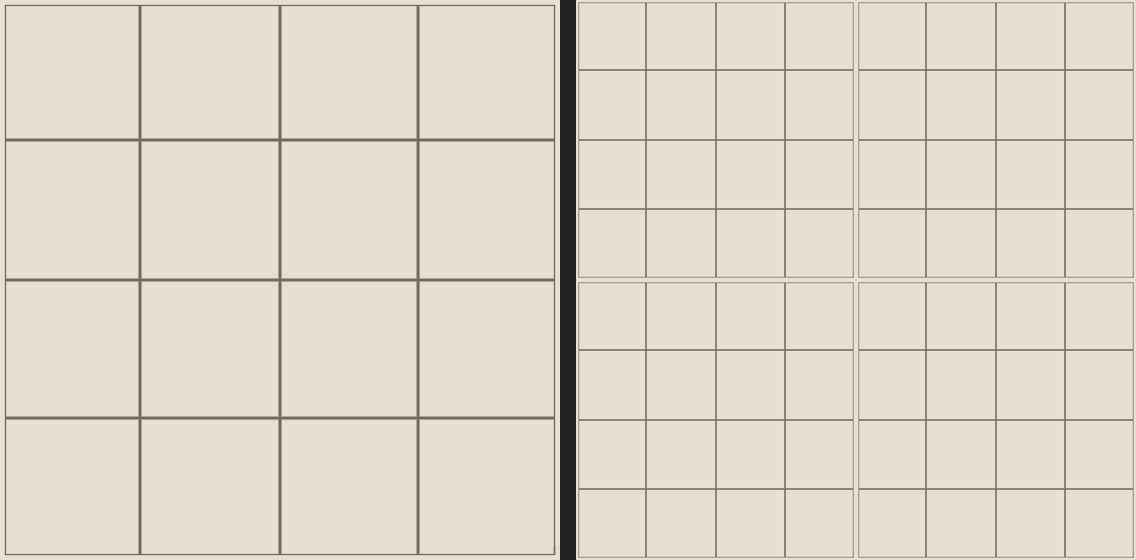
Left, the tile; right, the same tile 2 across and 2 down.
Give the GLSL for this pattern, as a WebGL 1 fragment shader.

```glsl
precision highp float;

uniform vec2 u_resolution;

// Antialiased coverage of a line, from the distance to its centre
float stroke(float dist, float halfWidth, float pixel) {
  return clamp((halfWidth - dist) / pixel + 0.5, 0.0, 1.0);
}

// Signed distance to a centred box, negative inside
float boxDistance(vec2 p, vec2 halfSize) {
  vec2 d = abs(p) - halfSize;
  return length(max(d, 0.0)) + min(max(d.x, d.y), 0.0);
}

void main() {
  vec2 uv = gl_FragCoord.xy / u_resolution;
  vec2 fromTopLeft = vec2(uv.x, 1.0 - uv.y);
  float pixel = 1.0 / min(u_resolution.x, u_resolution.y);

  // Three dividers each way; the last sits slightly inward
  float dividers = 0.0;
  for (int i = 1; i <= 3; i++) {
    float n = float(i);
    float position = 0.25 * n - 0.0035 * step(2.5, n);
    vec2 d = abs(fromTopLeft - position);
    dividers = max(dividers, stroke(min(d.x, d.y), 0.0027, pixel));
  }

  // Thin outer frame, inset so that the margin wraps cleanly
  float edge = boxDistance(uv - 0.5, vec2(0.4902));
  float frame = stroke(abs(edge), 0.0012, pixel);
  float inside = clamp(0.5 - edge / pixel, 0.0, 1.0);

  // Short heavier tick at the lower right corner
  float tickDistance = boxDistance(uv - vec2(0.9902, 0.0175), vec2(0.0015, 0.0077));
  float tick = stroke(tickDistance, 0.0, pixel);

  float ink = max(max(dividers * inside, frame), tick);
  vec3 color = mix(vec3(0.90, 0.88, 0.83), vec3(0.47, 0.40, 0.35), ink);
  gl_FragColor = vec4(color, 1.0);
}
```
